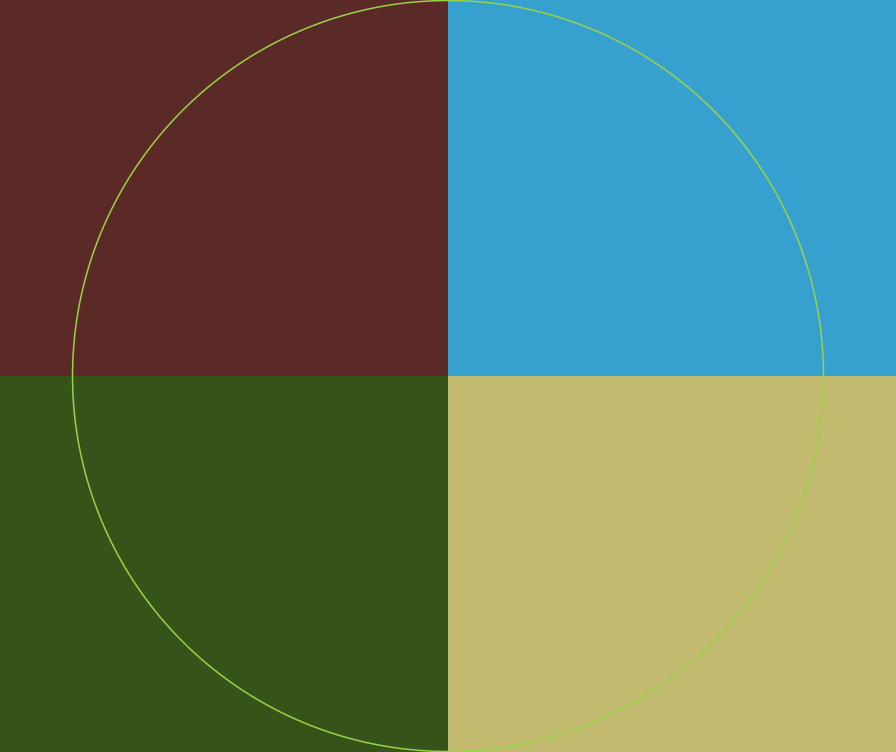
A Shadertoy shader for this background:

```glsl
// Four flat colour quadrants meeting at the canvas centre, crossed by a thin
// lime ring that touches the top and bottom edges. The quadrants are blended
// with smoothed steps and the ring is the distance to a circle.

// Antialiased step: 0 below zero, 1 above, one pixel wide.
float edge(float d, float pixel) {
    return clamp(d / pixel + 0.5, 0.0, 1.0);
}

void mainImage(out vec4 fragColor, in vec2 fragCoord) {
    // Centred coordinates, with the canvas height as one unit
    float pixel = 1.0 / iResolution.y;
    vec2 p = (fragCoord - 0.5 * iResolution.xy) * pixel;

    // Quadrants
    vec3 maroon = vec3(0.357, 0.164, 0.153);
    vec3 blue = vec3(0.212, 0.628, 0.812);
    vec3 green = vec3(0.210, 0.328, 0.100);
    vec3 sand = vec3(0.760, 0.729, 0.435);
    float right = edge(p.x, pixel);
    float top = edge(p.y, pixel);
    vec3 color = mix(mix(green, sand, right), mix(maroon, blue, right), top);

    // Ring
    vec3 lime = vec3(0.60, 0.83, 0.27);
    float ringDistance = abs(length(p) - 0.4993) - 0.0010;
    color = mix(color, lime, edge(-ringDistance, pixel));

    fragColor = vec4(color, 1.0);
}
```
